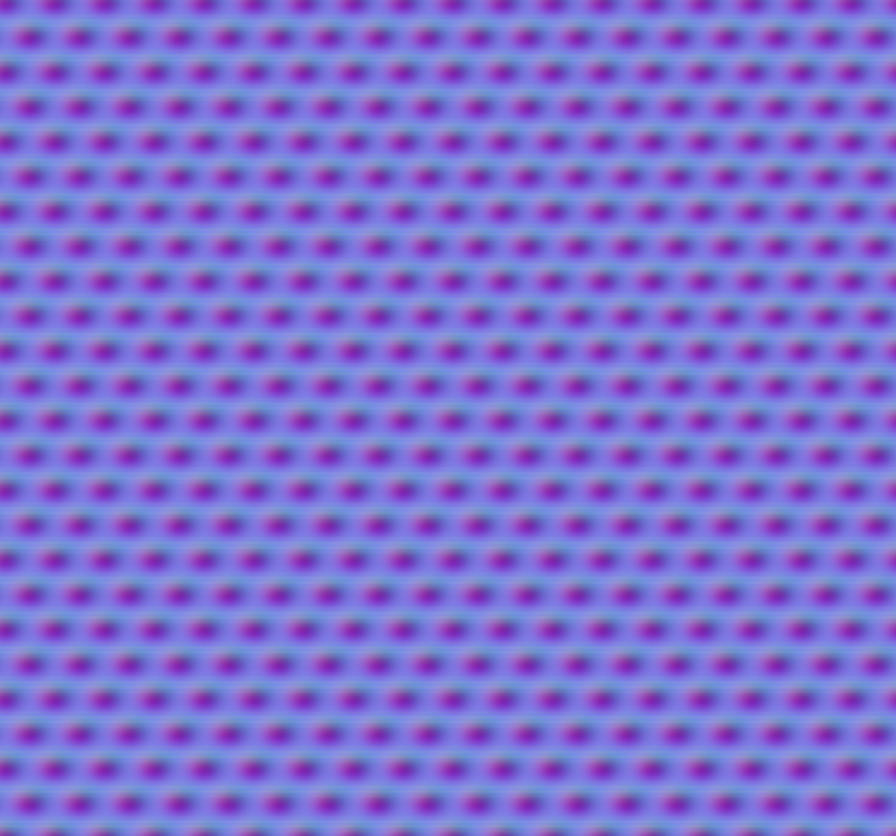
Give the GLSL for this texture map, as a Shadertoy shader.

```glsl
#define COLUMNS 18.0
#define ROWS 24.0
#define DOT_SHIFT vec2(0.10, -0.05)
#define FLAT_COLOR vec3(0.495, 0.495, 0.925)
#define SIDE_SLOPE 0.80
#define LOWER_SLOPE 0.35
#define UPPER_SLOPE 0.11
#define DEPTH_SHADE 0.28
#define LINES_PER_ROW 7.0
#define LINE_STRENGTH 0.014

// Soft elliptical falloff
float bell(vec2 p, vec2 radius) {
    vec2 q = p / radius;
    return exp(-0.5 * dot(q, q));
}

// Change of the normal colour caused by one dimple
vec3 dimple(vec2 p) {
    float side = p.x * bell(p - vec2(0.0, 0.12), vec2(0.23, 0.24));
    float lower = bell(p + vec2(0.0, 0.08), vec2(0.21, 0.21));
    float upper = bell(p - vec2(0.0, 0.38), vec2(0.36, 0.16));
    float depth = bell(p - vec2(0.02, 0.06), vec2(0.24, 0.25));
    return vec3(-SIDE_SLOPE * side,
                UPPER_SLOPE * upper - LOWER_SLOPE * lower,
                -DEPTH_SHADE * depth);
}

void mainImage(out vec4 fragColor, in vec2 fragCoord) {
    vec2 uv = fragCoord / iResolution.xy;
    vec2 grid = uv * vec2(COLUMNS, ROWS) - DOT_SHIFT;
    float nearestRow = floor(grid.y + 0.5);
    vec3 color = FLAT_COLOR;

    // Staggered rows, with overlapping soft neighbours
    for (int j = -1; j <= 1; j++) {
        float row = nearestRow + float(j);
        float x = grid.x - 0.5 * mod(row, 2.0);
        float nearestColumn = floor(x + 0.5);
        for (int i = -1; i <= 1; i++) {
            color += dimple(vec2(x - nearestColumn - float(i), grid.y - row));
        }
    }

    // Fine horizontal lines, strongest above each row of dimples
    float rowOffset = grid.y - nearestRow;
    float band = 0.5 - 0.5 * cos(6.2831853 * (rowOffset + 0.1));
    float lines = sin(6.2831853 * LINES_PER_ROW * grid.y);
    float lineWidth = LINES_PER_ROW * ROWS / iResolution.y;
    float fade = 1.0 - smoothstep(0.4, 0.6, lineWidth);
    color += LINE_STRENGTH * fade * lines * band * vec3(0.6, 1.0, -0.8);

    fragColor = vec4(clamp(color, 0.0, 1.0), 1.0);
}
```
